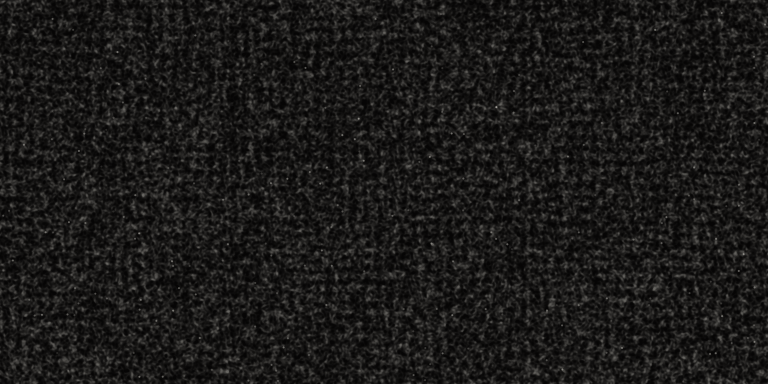
Give the GLSL for this texture, as a WebGL 1 fragment shader.

```glsl
precision highp float;
uniform vec2 u_resolution;

#define TUFTS 32.0          // woven tufts per canvas height
#define FINE_FIBRES 118.0   // fine fibre cells per canvas height
#define LOOSE_FIBRES 68.0   // coarse fibre cells per canvas height
#define GLINTS 70.0         // glint cells per canvas height
#define GLINT_SHARE 0.022
#define FIBRE_WIDTH 0.6
#define FIBRE_GAIN 1.63     // scales fibre noise to unit deviation
#define MID_TONE 0.087
#define CONTRAST 0.70
#define SHOULDER 0.08
#define TINT vec3(1.01, 1.0, 0.96)

const float TAU = 6.2831853;

vec3 hash3(vec2 p) {
  vec3 q = fract(p.xyx * vec3(0.1031, 0.1030, 0.0973));
  q += dot(q, q.yxz + 33.33);
  return fract((q.xxy + q.yzz) * q.zyx);
}

// Cellular noise of short, randomly turned light and dark strokes
float fibres(vec2 p, float seed) {
  vec2 cell = floor(p);
  float sum = 0.0;
  for (int j = -1; j <= 1; j++) {
    for (int i = -1; i <= 1; i++) {
      vec2 id = cell + vec2(float(i), float(j));
      vec3 rnd = hash3(id + seed);
      vec2 d = p - id - rnd.xy;
      float angle = TAU * hash3(id + seed + 57.0).x;
      float c = cos(angle), s = sin(angle);
      vec2 local = vec2(c * d.x + s * d.y, (c * d.y - s * d.x) / FIBRE_WIDTH);
      float body = max(0.0, 1.0 - dot(local, local));
      float shade = rnd.z < 0.5 ? -1.0 : 1.0;
      sum += shade * body * body;
    }
  }
  return sum * FIBRE_GAIN;
}

// Slow layered sines for uneven pile
float drift(vec2 p) {
  return 0.5 * (sin(p.x * 5.3 + 2.0 * sin(p.y * 4.1 + 0.7))
              + sin(p.y * 7.9 - p.x * 3.7 + 1.6 * sin(p.x * 6.7)));
}

// Rows and columns of tufts, slightly wavy and fading in places
float weave(vec2 p) {
  vec2 wobble = vec2(sin(p.y * 23.0 + 3.0 * sin(p.x * 9.0)),
                     sin(p.x * 19.0 + 2.0 * sin(p.y * 13.0)));
  wobble += 0.6 * vec2(sin(p.y * 71.0 + p.x * 31.0), sin(p.x * 63.0 - p.y * 37.0));
  vec2 wave = cos(TAU * (p * TUFTS + 0.14 * wobble));
  float columns = 0.9 + 0.35 * drift(p * 2.3 + 4.0);
  float rows = 0.9 + 0.35 * drift(p.yx * 2.1 + 9.0);
  return wave.x * columns + wave.y * rows;
}

// Sparse bright points, denser towards the lower edge
float glints(vec2 p, float height) {
  vec2 id = floor(p);
  vec3 rnd = hash3(id + 211.0);
  vec2 centre = 0.3 + 0.4 * rnd.xy;
  float chance = GLINT_SHARE * (1.5 - height);
  float lit = step(1.0 - chance, rnd.z);
  float strength = 0.1 + 0.27 * hash3(id + 97.0).x;
  return lit * strength * (1.0 - smoothstep(0.05, 0.3, length(fract(p) - centre)));
}

void main() {
  vec2 p = gl_FragCoord.xy / u_resolution.y;

  // Pile relief, roughly normal with unit deviation
  float relief = 0.78 * fibres(p * FINE_FIBRES, 11.0)
               + 0.42 * fibres(p * LOOSE_FIBRES, 131.0)
               + 0.36 * weave(p)
               + 0.08 * drift(p * 1.4)
               + 0.16 * (0.5 - p.y);

  // Skewed tone curve: deep shadows, compressed highlights
  float highlight = max(relief, 0.0);
  float tone = MID_TONE * exp(CONTRAST * relief - SHOULDER * highlight * highlight);
  tone = max(tone, 0.02) + glints(p * GLINTS, p.y);

  gl_FragColor = vec4(tone * TINT + vec3(0.003, 0.0, 0.0), 1.0);
}
```
